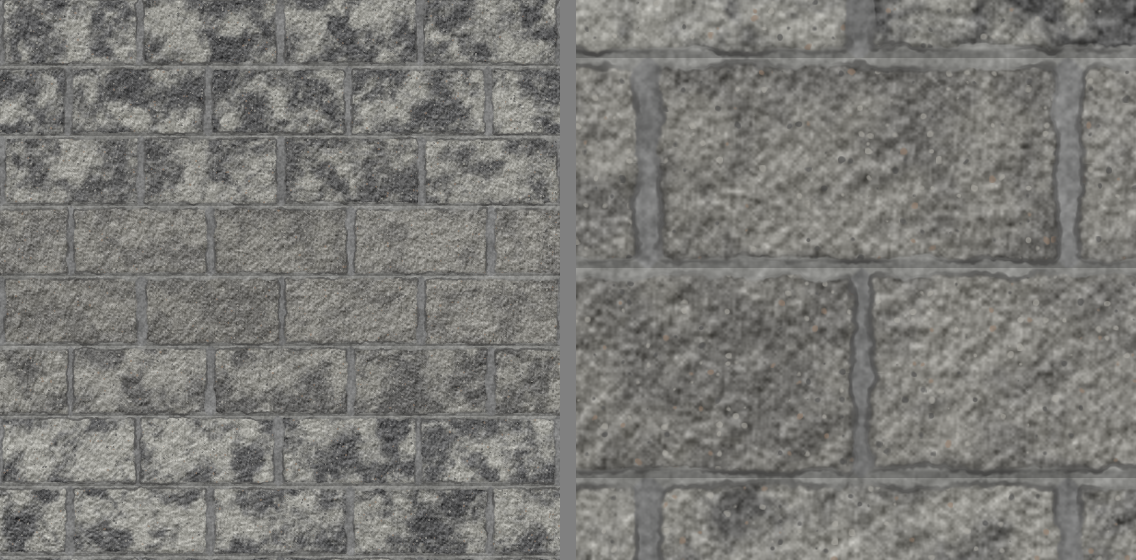
Left, the full canvas; right, a detail of the centre.
A three.js fragment shader for this texture:

```glsl
// Wall of weathered grey split-face blocks in running bond with recessed mortar.
varying vec2 vUv;

const vec2 GRID = vec2(4.0, 8.0);           // blocks across, courses down
const float COURSE_SHIFT = 0.055;           // lift of the lowest joint, in courses
const float COURSE_JITTER = 0.03;           // sideways slip, in blocks
const vec2 JOINT = vec2(0.0155, 0.0120);    // mortar widths: upright, level
const float CORNER = 0.003;
const float RAGGED = 0.011;                 // roughness of the block outline
const float SOFT = 0.0011;                  // edge smoothing
const vec2 LIGHT_STEP = vec2(-0.0014, 0.0032);
const float RELIEF = 0.52;
const float GRAIN = 0.15;
const float PEBBLE_GRID = 190.0;
const float PEBBLE_SHARE = 0.13;

const vec3 STONE_DARK = vec3(0.338, 0.339, 0.341);
const vec3 STONE_LIGHT = vec3(0.612, 0.609, 0.584);
const vec3 STONE_PLAIN = vec3(0.485, 0.477, 0.456);
const vec3 MORTAR_LEVEL = vec3(0.540, 0.540, 0.528);
const vec3 MORTAR_UPRIGHT = vec3(0.475, 0.476, 0.474);
const vec3 CREVICE = vec3(0.235, 0.232, 0.228);
const vec3 PEBBLE_PALE = vec3(0.690, 0.680, 0.650);
const vec3 PEBBLE_TAN = vec3(0.580, 0.490, 0.420);
const vec3 PEBBLE_DARK = vec3(0.290, 0.290, 0.290);

float hash(vec2 p) {
  vec3 q = fract(p.xyx * 0.1031);
  q += dot(q, q.yzx + 33.33);
  return fract((q.x + q.y) * q.z);
}

// Value noise that wraps at the canvas borders.
float noise(vec2 uv, float freq) {
  vec2 p = uv * freq;
  vec2 a = mod(floor(p), freq);
  vec2 b = mod(a + 1.0, freq);
  vec2 f = fract(p);
  f = f * f * (3.0 - 2.0 * f);
  return mix(mix(hash(a), hash(vec2(b.x, a.y)), f.x),
             mix(hash(vec2(a.x, b.y)), hash(b), f.x), f.y);
}

float fbm(vec2 uv, float freq, float gain) {
  float sum = 0.0;
  float total = 0.0;
  float amp = 1.0;
  for (int i = 0; i < 4; i++) {
    sum += amp * noise(uv, freq);
    total += amp;
    freq *= 2.0;
    amp *= gain;
  }
  return sum / total;
}

float roundBox(vec2 p, vec2 halfSize) {
  vec2 q = abs(p) - halfSize + CORNER;
  return length(max(q, 0.0)) + min(max(q.x, q.y), 0.0) - CORNER;
}

// Scattered aggregate: tint in rgb, coverage in a.
vec4 pebbles(vec2 uv) {
  vec2 p = uv * PEBBLE_GRID;
  vec2 id = mod(floor(p), PEBBLE_GRID);
  vec2 center = 0.35 + 0.3 * vec2(hash(id + 7.1), hash(id + 19.7));
  float radius = mix(0.12, 0.42, hash(id + 31.3));
  float reach = length(fract(p) - center) + 0.3 * (noise(uv, 420.0) - 0.5);
  float cover = 1.0 - smoothstep(radius - 0.2, radius + 0.12, reach);
  float kind = hash(id + 53.9);
  vec3 tint = kind < 0.45 ? PEBBLE_PALE : (kind < 0.65 ? PEBBLE_TAN : PEBBLE_DARK);
  return vec4(tint, cover * step(hash(id), PEBBLE_SHARE));
}

void main() {
  // Running bond layout with slightly uneven courses.
  vec2 p = vUv * GRID;
  p.y -= COURSE_SHIFT;
  float course = mod(floor(p.y), GRID.y);
  p.x -= 0.5 * mod(course + 1.0, 2.0) + COURSE_JITTER * (hash(vec2(course, 4.0)) - 0.5);
  vec2 id = vec2(mod(floor(p.x), GRID.x), course);
  vec2 local = (fract(p) - 0.5) / GRID;
  float tone = hash(id + 11.0);
  local += 0.003 * (vec2(hash(id + 23.0), hash(id + 37.0)) - 0.5) * vec2(1.0, 0.6);

  // Block outline.
  vec2 halfSize = 0.5 * (1.0 / GRID - JOINT);
  float d = roundBox(local, halfSize) + RAGGED * (fbm(vUv, 52.0, 0.65) - 0.5);
  float block = 1.0 - smoothstep(-SOFT, SOFT, d);

  // Pale and dark weathering, faint on the middle courses.
  vec2 stoneUv = vUv + vec2(tone, hash(id + 71.0));
  vec2 warp = 0.016 * vec2(noise(stoneUv, 44.0), noise(stoneUv + 0.37, 44.0));
  float blotch = smoothstep(0.31, 0.69, fbm(stoneUv + warp, 23.0, 0.65) + 0.05 * (tone - 0.5));
  float contrast = mix(0.35, 1.0, smoothstep(0.5, 2.2, abs(course - 3.3)));
  vec3 stone = mix(STONE_PLAIN, mix(STONE_DARK, STONE_LIGHT, blotch), contrast);

  // Rough broken face, lit from above.
  float relief = fbm(vUv, 76.0, 0.68) - fbm(vUv + LIGHT_STEP, 76.0, 0.68);
  float grain = noise(vUv, 300.0) - 0.5;
  stone += RELIEF * relief + GRAIN * grain + 0.035 * (tone - 0.5);
  vec4 pebble = pebbles(vUv);
  stone = mix(stone, pebble.rgb, 0.6 * pebble.a);
  stone *= 1.0 - 0.13 * smoothstep(-0.006, 0.0, d) * step(local.y, 0.0);

  // Mortar, shaded beneath each block.
  vec2 beyond = abs(local) - halfSize;
  float upright = smoothstep(-0.002, 0.002, beyond.x - beyond.y);
  vec3 mortar = mix(MORTAR_LEVEL, MORTAR_UPRIGHT, upright);
  mortar += 0.2 * (fbm(vUv + 0.41, 34.0, 0.65) - 0.5) + 0.09 * grain + 0.2 * relief;
  float below = smoothstep(0.0, -0.003, local.y + halfSize.y);
  mortar *= 1.0 - 0.18 * below * (1.0 - upright);

  // Broken dark line where mortar meets stone.
  float line = 1.0 - smoothstep(0.0005, 0.0030, abs(d - 0.0008));
  float gap = smoothstep(0.3, 0.75, noise(vUv + 0.63, 38.0));
  float depth = 0.12 + 0.42 * gap + 0.22 * below;
  vec3 color = mix(mortar, stone, block);
  color = mix(color, CREVICE, line * depth);
  gl_FragColor = vec4(clamp(color, 0.0, 1.0), 1.0);
}
```
